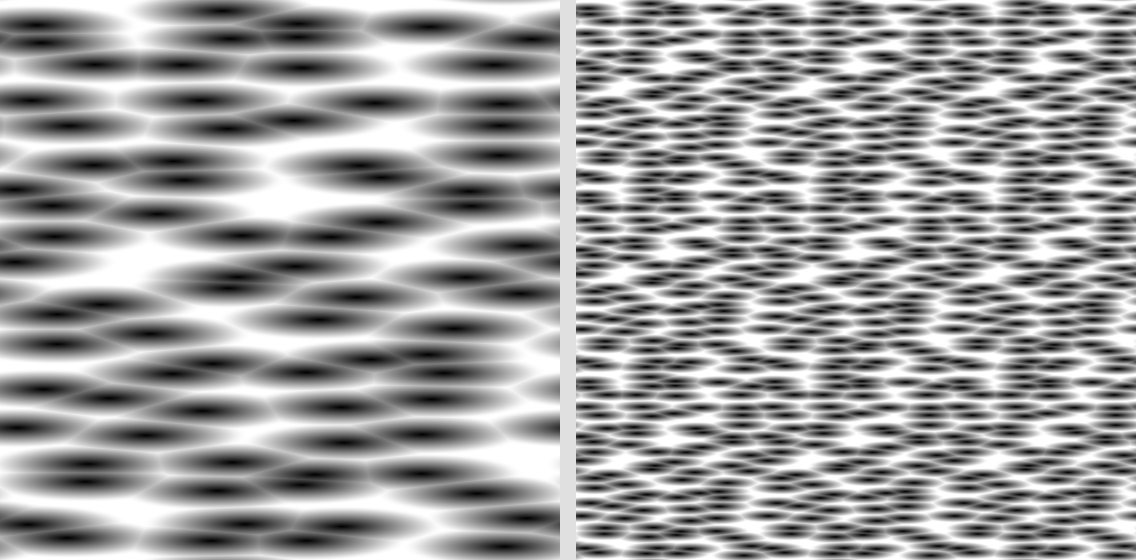
Left: one tile. Right: repeated 3 by 3.
Write a Shadertoy shader that draws this texture.

```glsl
// Flat dark lozenges with pointed black cores fading to white.
// Wrapping cellular noise on wide, low cells: brightness rises linearly
// with distance to the nearest jittered point, then levels off at white.

const vec2  CELLS    = vec2(4.0, 20.0);  // whole repeats across and up
const float JITTER   = 0.8;              // share of a cell a point may roam
const float GAIN     = 1.47;             // brightness per cell of distance
const float SHOULDER = 0.08;             // softness where grey meets white
const vec3  CORE     = vec3(0.0);
const vec3  GROUND   = vec3(1.0);

// Sine hash giving two values from 0 to 1
vec2 hash2(vec2 p) {
    vec2 q = vec2(dot(p, vec2(127.1, 311.7)), dot(p, vec2(269.5, 183.3)));
    return fract(sin(q) * 43758.5453);
}

// Distance, in cells, to the nearest point of the wrapping grid
float nearestPoint(vec2 p) {
    vec2 cell = floor(p);
    vec2 local = p - cell;
    float nearestSq = 8.0;
    for (int y = -1; y <= 1; y++) {
        for (int x = -1; x <= 1; x++) {
            vec2 neighbour = vec2(float(x), float(y));
            vec2 wrapped = mod(cell + neighbour, CELLS);
            vec2 toPoint = neighbour + JITTER * hash2(wrapped + 1.0) - local;
            nearestSq = min(nearestSq, dot(toPoint, toPoint));
        }
    }
    return sqrt(nearestSq);
}

// Limit to one with a rounded shoulder
float softLimit(float v) {
    float h = max(SHOULDER - abs(v - 1.0), 0.0) / SHOULDER;
    return min(v, 1.0) - 0.25 * h * h * SHOULDER;
}

void mainImage(out vec4 fragColor, in vec2 fragCoord) {
    vec2 uv = fragCoord / iResolution.xy;
    float brightness = softLimit(GAIN * nearestPoint(uv * CELLS));
    fragColor = vec4(mix(CORE, GROUND, brightness), 1.0);
}
```
